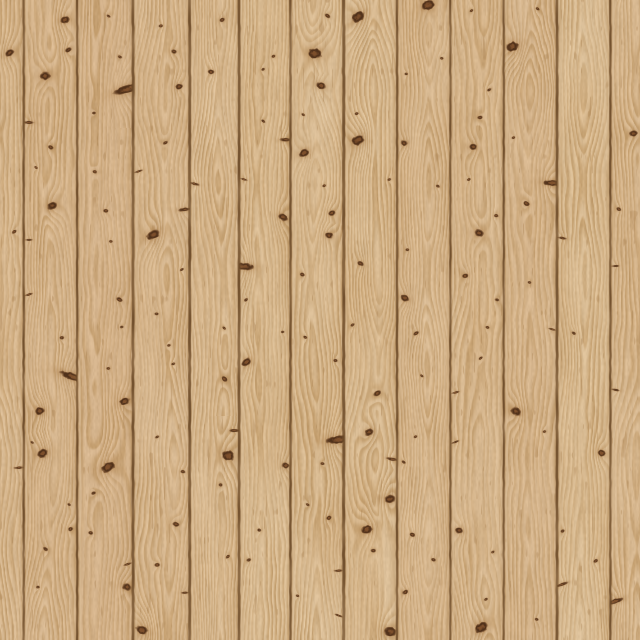
Write a Shadertoy shader that draws this texture.

```glsl
const float PLANKS = 12.0;
const float KNOT_ROWS = 20.0;

float hash(vec2 p) {
    vec3 q = fract(vec3(p.xyx) * vec3(0.1031, 0.1030, 0.0973));
    q += dot(q, q.yzx + 33.33);
    return fract((q.x + q.y) * q.z);
}

float noise(vec2 p) {
    vec2 i = floor(p), f = fract(p);
    f = f * f * (3.0 - 2.0 * f);
    return mix(mix(hash(i), hash(i + vec2(1, 0)), f.x),
               mix(hash(i + vec2(0, 1)), hash(i + vec2(1, 1)), f.x), f.y);
}

float fbm(vec2 p) {
    float sum = 0.0, amp = 0.5;
    for (int i = 0; i < 4; i++) {
        sum += amp * noise(p);
        p = p * 2.03 + 17.7;
        amp *= 0.5;
    }
    return sum;
}

// x: knot core, y: dark rim, z: stained halo, w: grain deflection
vec4 knots(vec2 p, float id) {
    vec4 result = vec4(0.0);
    float row = floor(p.y * KNOT_ROWS);
    float density = mix(0.4, 0.9, hash(vec2(id, 71.0)));
    for (float j = -1.0; j <= 1.0; j++) {
        vec2 cell = vec2(id * 7.0 + 3.0, row + j + 40.0);
        if (hash(cell) > density) continue;
        float size = hash(cell + 211.0);
        float radius = mix(0.0017, 0.0082, size * size * size);
        bool onEdge = hash(cell + 97.0) < 0.24;
        float side = hash(cell + 53.0) - 0.5;
        vec2 center = vec2(side * 0.068, (row + j + 0.15 + 0.7 * hash(cell + 31.0)) / KNOT_ROWS);
        if (onEdge) center.x = sign(side) * 0.034;
        vec2 q = p - center;
        q.y += q.x * (hash(cell + 19.0) - 0.5) * 0.7;
        vec2 stretch = onEdge ? vec2(0.42, 1.35) : vec2(0.88, 1.12);
        float wobble = 0.35 * (noise(p * 260.0) - 0.5);
        float dist = length(q * stretch) / radius + wobble;
        float aa = 1.0 / (iResolution.y * radius);
        float core = 1.0 - smoothstep(0.9 - aa, 1.05 + aa, dist);
        float rim = core * smoothstep(0.35, 0.9, dist + 0.3 * noise(p * 420.0));
        float halo = exp(-1.4 * max(dist - 0.8, 0.0));
        float bend = exp(-dot(q * vec2(1.0, 0.6), q * vec2(1.0, 0.6)) / (radius * radius * 7.0));
        result = max(result, vec4(core, rim, halo, bend * radius / 0.0082));
    }
    return result;
}

void mainImage(out vec4 fragColor, in vec2 fragCoord) {
    vec2 uv = fragCoord / iResolution.xy;

    // Plank layout, with a few slightly uneven widths
    float shift = 0.0095 * exp(-pow((uv.x - 0.285) / 0.085, 2.0));
    float t = (uv.x - 0.037 - shift) * PLANKS;
    float id = mod(floor(t), PLANKS);
    float across = fract(t);
    vec2 local = vec2((across - 0.5) / PLANKS, uv.y);
    vec2 seed = vec2(id * 37.0 + 5.0, id * 13.0 + 9.0);
    vec4 knot = knots(local, id);

    // Growth rings: nested arches in the middle, straight grain at the sides
    float d = across - 0.5 - 0.3 * (hash(seed) - 0.5) - 0.2 * (noise(vec2(id * 9.0, uv.y * 4.0)) - 0.5);
    float rings = 13.0 * sqrt(d * d + 0.004);
    rings += 5.0 * noise(vec2(across * 1.5, uv.y * 7.0) + seed);
    rings += 0.6 * noise(vec2(across * 7.0, uv.y * 28.0) + seed);
    rings += 3.2 * knot.w;
    float phase = fract(rings);
    float late = smoothstep(0.1, 0.75, phase) * (1.0 - smoothstep(0.78, 1.0, phase));
    late = mix(late, 0.4, smoothstep(0.3, 0.9, fwidth(rings)));
    late *= 0.35 + 0.9 * noise(vec2(across * 3.0, uv.y * 9.0) + seed + 60.0);

    // Wood tone, blotches and fine fibres
    vec3 wood = mix(vec3(0.88, 0.78, 0.635), vec3(0.82, 0.68, 0.50),
                    0.75 * fbm(vec2(across * 2.0, uv.y * 6.0) + seed));
    wood = mix(wood, vec3(0.83, 0.69, 0.54), 0.6 * hash(seed + 3.0));
    wood = mix(wood, vec3(0.71, 0.55, 0.34), 0.5 * late);
    wood += 0.045 * (noise(vec2(uv.x * 420.0, uv.y * 28.0)) - 0.5);
    wood += 0.035 * (noise(uv * vec2(500.0, 190.0)) - 0.5);

    // Short dark resin streaks
    float streak = smoothstep(0.86, 0.97, noise(vec2(across * 24.0, uv.y * 45.0) + seed));
    wood = mix(wood, vec3(0.66, 0.50, 0.31), 0.35 * streak);

    // Knots
    wood = mix(wood, vec3(0.66, 0.48, 0.28), 0.6 * knot.z);
    wood = mix(wood, vec3(0.49, 0.31, 0.17), knot.x);
    wood = mix(wood, vec3(0.28, 0.17, 0.09), 0.85 * knot.y);

    // Seams: worn groove, soft shade and a pale bevel
    float s = (across - step(0.5, across)) / PLANKS;
    s += 0.0008 * (noise(vec2(uv.y * 90.0, 4.0)) - 0.5);
    float seamId = mod(floor(t + 0.5), PLANKS);
    float wear = 0.65 + 0.35 * noise(vec2(uv.y * 30.0, seamId * 11.0));
    float aa = 0.6 / iResolution.x;
    float width = mix(0.0013, 0.0021, hash(vec2(seamId, 8.0)));
    float groove = 1.0 - smoothstep(width - aa, width + 0.0006 + aa, abs(s));
    float bevel = exp(-pow((s - 0.0045) / 0.0015, 2.0));
    wood = mix(wood, vec3(0.90, 0.80, 0.66), 0.45 * bevel * (1.0 - knot.x));
    wood = mix(wood, vec3(0.62, 0.46, 0.27), 0.6 * wear * exp(-abs(s) * 330.0));
    wood = mix(wood, vec3(0.41, 0.28, 0.15), 0.9 * wear * groove);

    fragColor = vec4(clamp(wood, 0.0, 1.0), 1.0);
}
```
